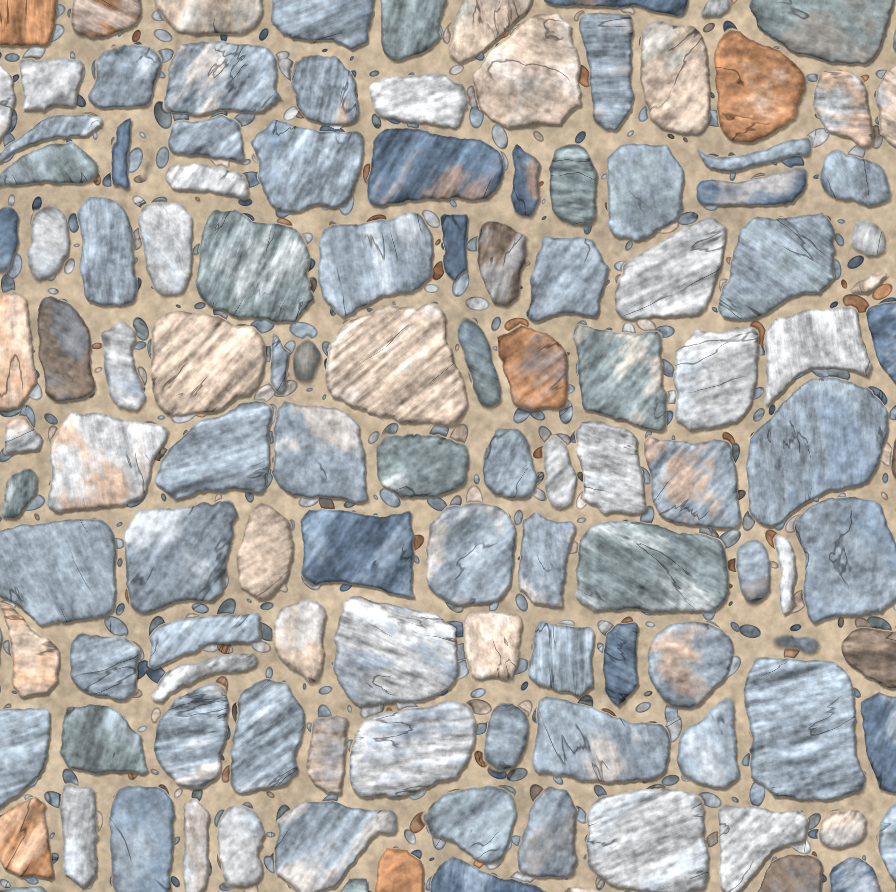
Write a Shadertoy shader that draws this texture.

```glsl
// Irregular fieldstone wall: blue-grey, pale and rusty split stones set in sandy mortar.

const float ROWS = 9.6;            // courses per canvas height
const float COLS = 8.9;            // stones per canvas height, sideways
const float SPLIT_CHANCE = 0.24;   // share of cells holding two smaller stones
const float GAP = 0.0035;          // narrowest half joint
const float PEBBLES = 42.0;        // pebble cells per canvas height
const vec2 TO_LIGHT = vec2(-0.0018, 0.0034);

const vec3 BLUE_GREY = vec3(0.64, 0.69, 0.735);
const vec3 PALE = vec3(0.83, 0.835, 0.84);
const vec3 SLATE = vec3(0.42, 0.49, 0.57);
const vec3 GREEN_GREY = vec3(0.56, 0.61, 0.62);
const vec3 BUFF = vec3(0.86, 0.78, 0.71);
const vec3 RUST = vec3(0.74, 0.55, 0.41);
const vec3 UMBER = vec3(0.55, 0.49, 0.44);
const vec3 MORTAR = vec3(0.77, 0.70, 0.60);

float hash(vec2 p) {
    vec3 q = fract(p.xyx * vec3(0.1031, 0.1030, 0.0973));
    q += dot(q, q.yzx + 33.33);
    return fract((q.x + q.y) * q.z);
}

float noise(vec2 p) {
    vec2 i = floor(p), f = fract(p);
    f = f * f * (3.0 - 2.0 * f);
    return mix(mix(hash(i), hash(i + vec2(1, 0)), f.x),
               mix(hash(i + vec2(0, 1)), hash(i + vec2(1, 1)), f.x), f.y);
}

float fbm(vec2 p) {
    float sum = 0.0, amp = 0.5;
    for (int i = 0; i < 5; i++) {
        sum += amp * noise(p);
        p = mat2(1.6, 1.2, -1.2, 1.6) * p + 7.3;
        amp *= 0.5;
    }
    return sum / 0.97;
}

float smoothMin(float a, float b, float k) {
    float h = max(k - abs(a - b), 0.0) / k;
    return min(a, b) - h * h * k * 0.25;
}

// Stepped bed joint below course k
float bedLine(float k, float x) {
    float u = x * 6.5 + hash(vec2(k, 3.0)) * 9.0, i = floor(u);
    float t = smoothstep(0.2, 0.8, u - i);
    float step01 = mix(hash(vec2(i, k + 50.0)), hash(vec2(i + 1.0, k + 50.0)), t);
    return (k + 0.76 * (step01 - 0.5)) / ROWS;
}

// Slanted upright joint left of stone j
float sideLine(float j, float row, float y) {
    float shift = 0.64 * (hash(vec2(j, row + 90.0)) - 0.5);
    float slant = 0.34 * (hash(vec2(j + 40.0, row)) - 0.5);
    return (j + shift + slant * (y * ROWS - row - 0.5)) / COLS;
}

// x: distance inside the stone outline, yz: stone id
vec3 stoneAt(vec2 p) {
    vec2 wobble = vec2(noise(p * 11.0), noise(p * 11.0 + 31.0)) - 0.5;
    vec2 chips = vec2(fbm(p * 45.0), fbm(p * 45.0 + 17.0)) - 0.5;
    vec2 q = p + 0.022 * wobble + 0.011 * chips + 3.0;
    float row = floor(q.y * ROWS);
    if (q.y < bedLine(row, q.x)) row -= 1.0;
    else if (q.y > bedLine(row + 1.0, q.x)) row += 1.0;
    float x = q.x + hash(vec2(row, 12.0)) / COLS;
    float col = floor(x * COLS);
    if (x < sideLine(col, row, q.y)) col -= 1.0;
    else if (x > sideLine(col + 1.0, row, q.y)) col += 1.0;

    vec2 id = vec2(col, row) * 2.0;
    float left = sideLine(col, row, q.y), right = sideLine(col + 1.0, row, q.y);
    float low = bedLine(row, q.x), high = bedLine(row + 1.0, q.x);
    float cut = mix(0.35, 0.65, hash(id + 5.0));
    if (hash(id + 71.0) < SPLIT_CHANCE) {
        if (hash(id + 23.0) < 0.6) {
            float mid = mix(left, right, cut);
            if (x > mid) { left = mid; id.x += 1.0; } else right = mid;
        } else {
            float mid = mix(low, high, cut);
            if (q.y > mid) { low = mid; id.y += 1.0; } else high = mid;
        }
    }
    vec4 d = vec4(x - left, right - x, q.y - low, high - q.y);
    float k = mix(0.006, 0.04, hash(id + 9.0));
    float edge = smoothMin(smoothMin(d.x, d.y, k), smoothMin(d.z, d.w, k), k);
    vec4 corner = vec4(hash(id + 1.3), hash(id + 2.7), hash(id + 4.1), hash(id + 6.9));
    vec4 chamfer = 0.7 * (d.xyxy + d.zzww) - 0.022 * corner * corner;
    edge = min(edge, min(min(chamfer.x, chamfer.y), min(chamfer.z, chamfer.w)));
    return vec3(edge - GAP - 0.0055 * noise(p * 13.0 + 60.0), id);
}

vec3 stoneTint(float h) {
    if (h < 0.30) return BLUE_GREY;
    if (h < 0.52) return PALE;
    if (h < 0.63) return SLATE;
    if (h < 0.73) return GREEN_GREY;
    if (h < 0.87) return BUFF;
    return h < 0.94 ? RUST : UMBER;
}

// Layered, cracked and stained rock face
vec3 rockFace(vec2 p, vec2 id) {
    float angle = mix(-0.5, 1.1, hash(id + 14.0)) + step(0.7, hash(id + 8.0)) * 1.3;
    float c = cos(angle), s = sin(angle);
    mat2 turn = mat2(c, s, -s, c);
    vec2 scale = vec2(mix(30.0, 75.0, hash(id + 33.0)), mix(10.0, 24.0, hash(id + 44.0)));
    vec2 seed = id * 5.7;
    vec2 q = turn * p * scale + seed;
    float layers = fbm(q);
    float relief = layers - fbm(turn * (p + TO_LIGHT) * scale + seed);
    float stain = fbm(p * 19.0 + seed.yx);
    float grit = fbm(p * 150.0 + seed);
    float crack = 1.0 - smoothstep(0.0, 0.022, abs(fbm(q * 0.55 + 90.0) - 0.48));
    crack *= smoothstep(0.46, 0.62, noise(p * 25.0 + seed));

    vec3 rock = stoneTint(hash(id + 19.0));
    vec3 accent = mix(stoneTint(hash(id + 52.0)), rock, 0.3);
    rock = mix(rock, accent, 0.75 * smoothstep(0.48, 0.64, mix(stain, layers, 0.45)));
    rock *= 1.0 + 0.75 * (layers - 0.48) + 0.9 * relief + 0.5 * (grit - 0.5);
    return rock * (1.0 - 0.38 * crack);
}

// x: distance inside the nearest pebble, yz: its cell
vec3 pebbleAt(vec2 p) {
    vec2 cell = floor(p * PEBBLES);
    vec3 best = vec3(-1.0, cell);
    for (int y = -1; y <= 1; y++)
    for (int x = -1; x <= 1; x++) {
        vec2 id = cell + vec2(x, y);
        vec2 r = p * PEBBLES - id - 0.25 - 0.5 * vec2(hash(id), hash(id + 37.0));
        float a = 3.14 * hash(id + 11.0);
        r = mat2(cos(a), sin(a), -sin(a), cos(a)) * r * vec2(0.8, 1.4);
        float d = mix(0.1, 0.55, hash(id + 77.0)) - length(r);
        if (hash(id + 29.0) < 0.6 && d > best.x) best = vec3(d, id);
    }
    return vec3(best.x / PEBBLES, best.yz);
}

void mainImage(out vec4 fragColor, in vec2 fragCoord) {
    vec2 p = fragCoord / iResolution.y;
    float soft = 0.8 / iResolution.y;
    vec3 stone = stoneAt(p);
    float lightEdge = stoneAt(p + TO_LIGHT).x;

    // Mortar with cast shadow
    vec3 color = MORTAR * (0.72 + 0.3 * fbm(p * 30.0) + 0.3 * fbm(p * 130.0));
    color *= 1.0 - 0.42 * smoothstep(-0.0015, 0.0015, lightEdge);

    // Pebbles wedged into the joints
    vec3 pebble = pebbleAt(p);
    float chink = min(pebble.x, -stone.x - 0.0012);
    vec3 chinkColor = rockFace(p, pebble.yz + 200.0) * mix(0.55, 0.88, smoothstep(0.0, 0.003, chink));
    color = mix(color, chinkColor, smoothstep(-soft, soft, chink));

    // Stones with worn, lit rims
    vec3 rock = rockFace(p, stone.yz);
    float rim = exp(-max(stone.x, 0.0) * 220.0);
    rock *= mix(0.68, 1.0, smoothstep(0.0, 0.0045, stone.x));
    rock *= 1.0 + rim * clamp((stone.x - lightEdge) * 70.0, -0.25, 0.2);
    color = mix(color, rock, smoothstep(-soft, soft, stone.x));

    fragColor = vec4(clamp(color, 0.0, 1.0), 1.0);
}
```
